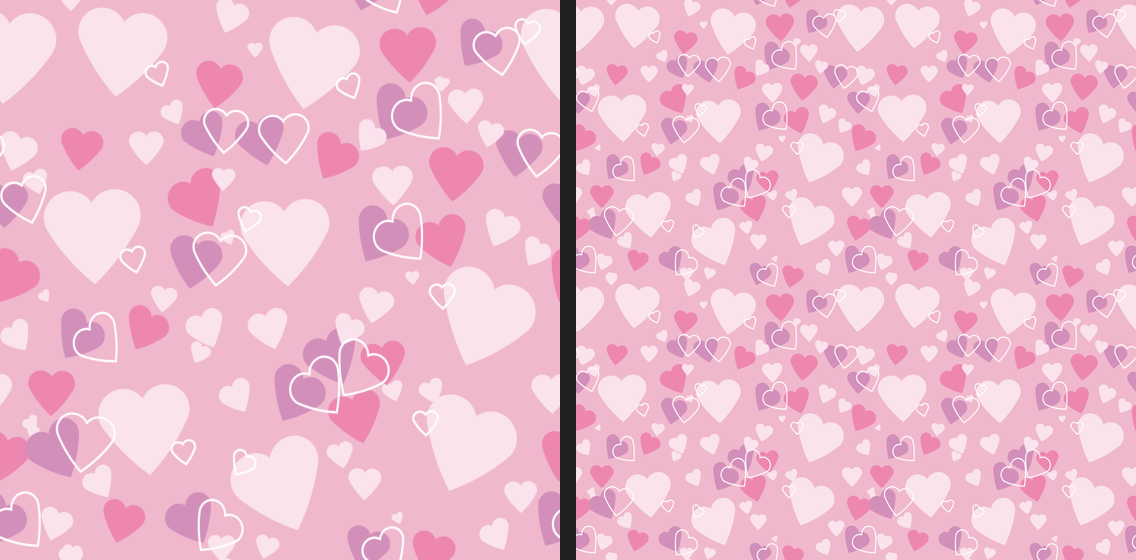
Left: one tile. Right: repeated 2 by 2.
Write a WebGL 1 fragment shader that draws this pattern.

```glsl
precision highp float;
// Seamless scatter of tilted hearts: big pale, mid pink, lilac with white outlines, small pale.
uniform vec2 u_resolution;

#define TILES 3.0         // blocks per side, each 3 by 3 cells
#define BIG_SIZE 0.167    // heart widths, in canvas units
#define MID_SIZE 0.091
#define SMALL_SIZE 0.064
#define SIZE_SPREAD 0.34  // relative range of widths
#define TILT_RANGE 1.15   // total range of tilt, radians
#define JITTER 0.026      // random shift of each heart
#define SWAY 0.028        // smooth bending of rows and columns
#define LINE_HALF 0.0020  // half the outline width

const float TAU = 6.2831853;
const vec3 ROSE = vec3(0.94, 0.72, 0.80);
const vec3 PALE = vec3(0.98, 0.89, 0.93);
const vec3 PINK = vec3(0.93, 0.53, 0.69);
const vec3 LILAC = vec3(0.82, 0.56, 0.73);
const vec3 WHITE = vec3(0.995, 0.985, 0.99);

vec2 hash2(float n) {
  return fract(sin(n * vec2(127.1, 311.7) + vec2(1.3, 4.7)) * 43758.5453);
}

// Signed distance to a heart of unit width: a round lobe joined smoothly to a shallow side arc.
float unitHeart(vec2 p) {
  const vec2 lobe = vec2(0.23, 0.0);
  const vec2 joint = vec2(0.866, -0.5);
  const float lobeRadius = 0.27, reach = 1.975;
  p = vec2(abs(p.x), p.y - 0.2);
  vec2 fromArc = p - (lobe - joint * reach);
  if (joint.x * fromArc.y > joint.y * fromArc.x) return length(p - lobe) - lobeRadius;
  float notch = length(p - vec2(0.0, 0.141));
  return max(length(fromArc) - reach - lobeRadius, -notch);
}

float heart(vec2 p, float size, float tilt) {
  float c = cos(tilt), s = sin(tilt);
  p = vec2(c * p.x + s * p.y, c * p.y - s * p.x) / size;
  p.y -= 0.15 * tilt * p.x;  // lean makes one lobe taller
  return unitHeart(p) * size;
}

// Place inside a block, in cells: a big heart fills 2 by 2, five cells form an L around it,
// and three small hearts sit in the gaps at cell corners.
vec2 slotPlace(float slot) {
  if (slot < 0.5) return vec2(1.0);
  if (slot < 5.5) return vec2(2.5 - max(slot - 3.0, 0.0), min(slot, 3.0) - 0.5);
  if (slot < 6.5) return vec2(1.98);
  if (slot < 7.5) return vec2(0.0);
  return vec2(3.0, 1.0);
}

void main() {
  vec2 p = gl_FragCoord.xy / u_resolution;
  float px = 0.8 / min(u_resolution.x, u_resolution.y);
  vec3 color = ROSE;
  float outline = 0.0;

  for (int t = 0; t < 9; t++) {
    float id = float(t);
    vec2 tile = vec2(mod(id, TILES), floor((id + 0.5) / TILES));
    vec2 flip = step(0.5, hash2(id + 40.0));
    float rowShift = hash2(tile.y + 70.0).x;

    for (int j = 0; j < 9; j++) {
      float slot = float(j);
      vec2 rndPlace = hash2(id * 9.0 + slot + 100.0);
      vec2 rndShape = hash2(id * 9.0 + slot + 300.0);

      // Centre of the heart, then the wrapped offset to it
      vec2 place = slotPlace(slot);
      place = mix(place, 3.0 - place, flip);
      vec2 center = (tile + place / 3.0) / TILES + JITTER * (rndPlace - 0.5);
      center.x += rowShift;
      center.x += SWAY * sin(TAU * center.y + 1.0);
      center.y += SWAY * (sin(TAU * center.x) + 0.5 * sin(TAU * 2.0 * center.x + 2.0));
      vec2 q = p - center;
      q -= floor(q + 0.5);

      // Kind of heart: pink, lilac and small pale take turns along the L
      bool big = j == 0;
      bool inL = j > 0 && j < 6;
      float kind = inL ? mod(slot + tile.x + tile.y, 3.0) : 2.0;
      bool lilac = kind > 0.5 && kind < 1.5;
      vec3 fill = kind < 0.5 ? PINK : lilac ? LILAC : PALE;
      float size = kind < 1.5 ? MID_SIZE : SMALL_SIZE;
      if (j > 5) size *= j == 6 ? 0.8 : j == 7 ? 0.65 : 0.4;
      size *= 1.0 + SIZE_SPREAD * (rndShape.x - 0.5);
      if (big) size = BIG_SIZE * (0.95 + 0.1 * rndShape.x);
      if (dot(q, q) > 1.6 * size * size) continue;

      float tilt = TILT_RANGE * (rndShape.y - 0.5);
      color = mix(color, fill, smoothstep(px, -px, heart(q, size, tilt)));

      // White outline beside each lilac heart, and a little one on the rim of each big heart
      if (lilac || big) {
        float side = rndPlace.x < 0.5 ? 1.0 : -1.0;
        vec2 shift = big ? side * vec2(0.42, -0.25) : vec2(0.46, 0.4 * (rndPlace.y - 0.6));
        float ringSize = size * (big ? 0.26 : 1.0);
        float ringTilt = 0.25 * side - 0.8 * tilt;
        float ring = abs(heart(q - shift * size, ringSize, ringTilt)) - LINE_HALF;
        outline = max(outline, smoothstep(px, -px, ring));
      }
    }
  }
  gl_FragColor = vec4(mix(color, WHITE, outline), 1.0);
}
```
